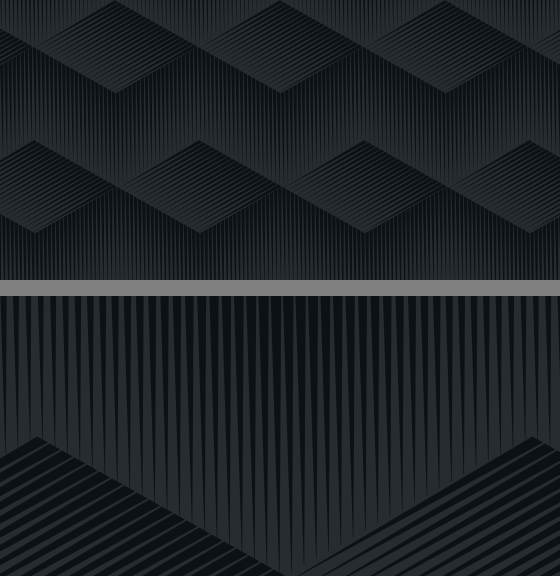
Top: the whole. Bottom: its middle third, enlarged.
Write a WebGL 1 fragment shader that draws this pattern.

```glsl
precision highp float;
// Dark stacked cubes whose faces are shaded by tapering parallel stripes.

uniform vec2 u_resolution;

// Lengths are in units of the canvas height.
const vec2 HALF_ROOF = vec2(0.2947, 0.16667); // half width and height of a roof
const float FIRST_PEAK = 0.4089;              // x of a roof peak on the top edge
const float LEAN = 0.0125;                    // sideways drift per unit down
const float STRIPES = 20.0;                   // stripes on each face
const float THIN = 0.04;                      // groove share at the light end
const float WIDE = 0.86;                      // groove share at the dark end
const vec3 LIGHT = vec3(0.152, 0.172, 0.190);
const vec3 DARK = vec3(0.047, 0.067, 0.086);
const int SAMPLES = 3;                        // samples per pixel side

// Share of a filter window covered by the groove centred in each stripe.
float groove(float across, float width, float window) {
  float d = abs(fract(across * STRIPES) - 0.5);
  float lo = max(d - 0.5 * window, -0.5 * width);
  float hi = min(d + 0.5 * window, 0.5 * width);
  return clamp((hi - lo) / window, 0.0, 1.0);
}

vec3 cubes(vec2 p, float pixel) {
  // Cell units: a roof spans -1..1 both ways, y points down.
  float down = 1.0 - p.y;
  float u = (p.x - FIRST_PEAK - LEAN * down) / HALF_ROOF.x;
  float v = down / HALF_ROOF.y;

  // Fold the columns about the cube centres and repeat every two rows.
  float folded = mod(u + 1.0, 2.0) - 1.0;
  float side = folded < 0.0 ? -1.0 : 1.0;
  float a = abs(folded);
  float depth = mod(v - a, 6.0);

  // The second row of cubes is shifted by half a cube.
  float rowEnd = 4.0 - 2.0 * a;
  if (depth >= rowEnd) {
    depth -= rowEnd;
    a = 1.0 - a;
    side = -side;
  }

  float roofEnd = 2.0 - 2.0 * a;
  float across;
  float shade;
  float slope;
  if (depth < roofEnd) {
    // Roof: stripes rise to the right and darken along the way.
    vec2 q = vec2(side * a, depth - 1.0 + a);
    across = 0.5 * (q.x + q.y + 1.0);
    shade = 0.5 * (q.x - q.y + 1.0);
    slope = 0.5 * length(1.0 / HALF_ROOF);
  } else {
    // Walls: upright stripes, dark under the roof and light at the foot.
    across = a;
    shade = 1.0 - 0.5 * (depth - roofEnd);
    slope = 1.0 / HALF_ROOF.x;
  }

  float width = mix(THIN, WIDE, clamp(shade, 0.0, 1.0));
  return mix(LIGHT, DARK, groove(across, width, STRIPES * slope * pixel));
}

void main() {
  // Average a small grid of samples to smooth the face edges.
  float n = float(SAMPLES);
  float pixel = 1.0 / u_resolution.y;
  vec3 sum = vec3(0.0);
  for (int j = 0; j < SAMPLES; j++) {
    for (int i = 0; i < SAMPLES; i++) {
      vec2 offset = (vec2(float(i), float(j)) + 0.5) / n - 0.5;
      sum += cubes((gl_FragCoord.xy + offset) * pixel, pixel / n);
    }
  }
  gl_FragColor = vec4(sum / (n * n), 1.0);
}
```
